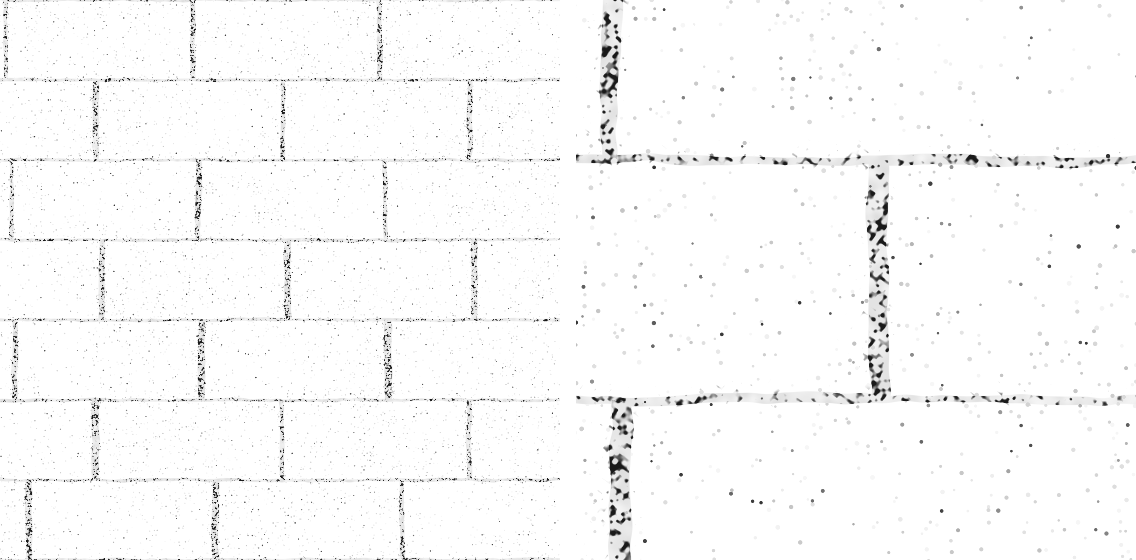
Left, the full canvas; right, a detail of the centre.
Reproduce this texture procedurally as a Shadertoy shader.

```glsl
// White painted block wall: seven staggered courses with gritty, worn grey joints.

float hash(vec2 c) {
    vec3 q = fract(c.xyx * vec3(0.1031, 0.1030, 0.0973));
    q += dot(q, q.yzx + 33.33);
    return fract((q.x + q.y) * q.z);
}

float noise(vec2 p) {
    vec2 c = floor(p), f = fract(p);
    f = f * f * (3.0 - 2.0 * f);
    return mix(mix(hash(c), hash(c + vec2(1, 0)), f.x),
               mix(hash(c + vec2(0, 1)), hash(c + vec2(1, 1)), f.x), f.y);
}

// Two octaves of wander around zero, used to roughen the joint lines
float wander(float t, float seed) {
    return noise(vec2(t * 24.0, seed)) + 0.6 * noise(vec2(t * 85.0, seed + 50.0)) - 0.8;
}

// One randomly placed dot per grid cell, kept inside its cell
float specks(vec2 p, float cells, float chance, float radius, float pixel) {
    vec2 id = floor(p * cells);
    vec2 centre = 0.25 + 0.5 * vec2(hash(id + 11.0), hash(id + 37.0));
    float size = radius * (0.6 + 0.6 * hash(id + 71.0));
    float d = length(fract(p * cells) - centre) / cells;
    float strength = mix(0.12, 0.8, pow(hash(id + 93.0), 2.0));
    float dot1 = 1.0 - smoothstep(size - 0.5 * pixel, size + 0.5 * pixel, d);
    return step(hash(id), chance) * strength * dot1;
}

void mainImage(out vec4 fragColor, in vec2 fragCoord) {
    vec2 p = fragCoord / iResolution.xy;
    float pixel = 1.0 / iResolution.y;

    // Bed joints: seven courses
    float line = round(p.y * 7.0);
    float seed = mod(line, 7.0) * 7.0 + 3.0;
    float y = p.y + 0.0026 * wander(p.x, seed);
    float dy = y - line / 7.0;
    float bedHalf = 0.0018 + 0.0016 * noise(vec2(p.x * 40.0, seed + 90.0));
    float bed = 1.0 - smoothstep(-0.7 * pixel, 0.7 * pixel, abs(dy) - bedHalf);

    // Head joints: three per course, each course with its own shift
    float shifts[7] = float[7](0.153, 0.512, 0.078, 0.542, 0.063, 0.516, 0.031);
    float row = mod(floor(y * 7.0), 7.0);
    float u = p.x * 3.0 - shifts[int(row)];
    float column = round(u);
    vec2 joint = vec2(mod(column, 3.0), row) + 5.0;
    float wear = hash(joint * 3.7);
    float dx = (u - column) / 3.0 + 0.003 * wander(p.y, joint.x * 9.0 + row);
    float headHalf = 0.0028 + 0.0035 * wear * wear
                   + 0.0016 * noise(vec2(p.y * 50.0, joint.x * 13.0 + row));
    float head = 1.0 - smoothstep(-0.7 * pixel, 0.7 * pixel, abs(dx) - headHalf);

    // Dust: reaches further above bed joints and to the left of head joints
    float patches = noise(p * vec2(14.0, 18.0) + 6.0);
    float bedDust = exp(-max(abs(dy) - bedHalf, 0.0) / (dy > 0.0 ? 0.006 : 0.002));
    float headDust = exp(-max(abs(dx) - headHalf, 0.0) / (dx < 0.0 ? 0.010 : 0.004));
    float dust = max(bedDust * (0.3 + 0.7 * patches),
                     headDust * (0.35 + 0.4 * wear + 0.3 * patches));

    // Grit: fine grain, its threshold lowered by dust and joints
    vec2 g = mat2(0.8, 0.6, -0.6, 0.8) * p;
    float grain = noise(g * 400.0 + 500.0);
    float bedDensity = bed * (0.65 + 0.4 * noise(vec2(p.x * 30.0, seed + 20.0)));
    float density = max(0.6 * dust, max(bedDensity, head));
    float threshold = 1.0 - 0.48 * density;
    float grit = 0.85 * smoothstep(threshold, threshold + 0.36, grain);

    // Joint bed tone, with faint mottling
    float mortar = max(bed, head) * (0.04 + 0.09 * noise(g * 160.0 + 900.0));

    // Scattered specks on the block faces
    float chance = 0.03 + 0.09 * noise(p * 9.0 + 40.0);
    float flecks = max(specks(p, 170.0, chance, 0.0011, pixel),
                       0.3 * specks(g + 3.0, 210.0, 1.3 * chance, 0.0012, pixel));

    float ink = max(mortar + grit, flecks);
    fragColor = vec4(vec3(1.0 - min(ink, 0.9)), 1.0);
}
```
